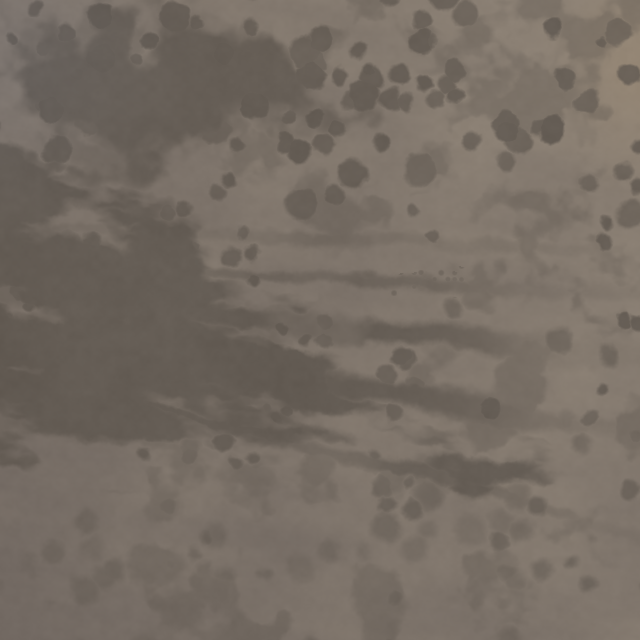
This texture is drawn by a three.js fragment shader. Its source:

```glsl
// Weathered taupe plaster: a dark smoky stain fans out from the left into streaks,
// with merging round mildew spots above and fainter ones below.
// Built from value noise, a loop of sloping bands and jittered cells of discs.
varying vec2 vUv;

const vec3 STAIN = vec3(0.383, 0.353, 0.322);
const vec3 GROUND_LOW = vec3(0.448, 0.412, 0.385);
const vec3 GROUND_LIGHT = vec3(0.546, 0.503, 0.456);
const vec3 WARM_CORNER = vec3(0.035, 0.022, 0.002);
const vec3 COOL_CORNER = vec3(0.000, 0.008, 0.022);
const float SPOT_SCALE = 20.0;     // cells of large mildew across the canvas
const float SMALL_SCALE = 29.0;    // cells of small mildew
const float PEPPER_SCALE = 95.0;   // cells of tiny specks
const float STREAK_GAP = 0.055;    // spacing of streaks at the left edge
const float GRAIN = 0.022;

float hash(vec2 p) {
  return fract(sin(dot(p, vec2(127.1, 311.7))) * 43758.5453);
}

float noise(vec2 p) {
  vec2 i = floor(p);
  vec2 f = fract(p);
  f = f * f * (3.0 - 2.0 * f);
  return mix(mix(hash(i), hash(i + vec2(1.0, 0.0)), f.x),
             mix(hash(i + vec2(0.0, 1.0)), hash(i + vec2(1.0, 1.0)), f.x), f.y);
}

float fbm(vec2 p) {
  float sum = 0.0;
  float gain = 0.5;
  for (int i = 0; i < 4; i++) {
    sum += gain * noise(p);
    p = p * 2.03 + 17.3;
    gain *= 0.5;
  }
  return sum / 0.9375;
}

// Soft elliptical bump, 1 at its centre
float bump(vec2 p, vec2 centre, vec2 size) {
  vec2 d = (p - centre) / size;
  return exp(-dot(d, d));
}

// Chance of a mildew spot: crowded at the top, loose clusters elsewhere
float spotDensity(vec2 p) {
  float crowd = bump(p, vec2(0.42, 0.88), vec2(0.28, 0.13))
              + 0.75 * bump(p, vec2(0.78, 0.81), vec2(0.18, 0.13));
  float low = bump(p, vec2(0.18, 0.10), vec2(0.12, 0.07))
            + bump(p, vec2(0.80, 0.14), vec2(0.17, 0.10));
  float cluster = noise(p * 9.0 + 4.0);
  return 0.07 + 0.93 * smoothstep(0.45, 0.85, 0.60 * cluster + 0.60 * crowd + 0.42 * low);
}

// Strongest disc at p; the upper ones are darker and crisper
float mildew(vec2 p, float scale) {
  vec2 cell = floor(p * scale);
  float dark = 0.0;
  for (int y = -1; y <= 1; y++) {
    for (int x = -1; x <= 1; x++) {
      vec2 id = cell + vec2(float(x), float(y));
      vec2 centre = (id + vec2(hash(id), hash(id + 31.7))) / scale;
      float present = step(hash(id + 7.9), spotDensity(centre));
      float height = smoothstep(0.25, 0.85, centre.y);
      float radius = mix(0.24, 0.50, hash(id + 53.1)) / scale;
      float soft = mix(0.009, 0.004, height);
      float depth = mix(0.50, 0.85, height) + 0.35 * (hash(id + 91.3) - 0.5);
      float disc = 1.0 - smoothstep(radius - soft, radius + soft, distance(p, centre));
      dark = max(dark, disc * depth * present);
    }
  }
  return dark;
}

// Tiny specks in a small patch right of the middle
float pepper(vec2 p) {
  vec2 id = floor(p * PEPPER_SCALE);
  float patchArea = bump(p, vec2(0.67, 0.56), vec2(0.08, 0.022));
  float disc = 1.0 - smoothstep(0.2, 0.6, length(fract(p * PEPPER_SCALE) - 0.5));
  return 0.5 * disc * step(hash(id + 3.3) + 0.15, 0.8 * patchArea);
}

// Wedge of stain that narrows to the right, with lengthwise holes
float wedge(vec2 p) {
  float middle = 0.55 - 0.36 * p.x;
  float halfWidth = 0.24 - 0.30 * p.x;
  float inside = min((halfWidth - abs(p.y - middle)) * 8.0, 0.75);
  float holes = fbm(vec2(p.x * 7.0, (p.y + 0.10 * p.x) * 17.0)) - 0.5;
  return smoothstep(-0.15, 0.40, inside + 2.6 * holes);
}

// Fan of streaks, steeper towards the bottom, broken along their length
float streaks(vec2 p) {
  float dark = 0.0;
  for (int i = 0; i < 5; i++) {
    float k = float(i);
    float sway = 0.024 * (fbm(vec2(p.x * 6.0, k * 9.0)) - 0.5);
    float line = 0.65 - STREAK_GAP * k - (0.04 + 0.014 * k * k) * p.x + sway;
    float width = 0.007 + 0.019 * exp(-1.5 * (k - 2.6) * (k - 2.6));
    width *= 0.3 + 1.3 * noise(vec2(p.x * 8.0, k * 5.0 + 2.0));
    float band = 1.0 - smoothstep(width * 0.4, width + 0.009, abs(p.y - line));
    float fade = 1.0 - 0.75 * smoothstep(0.60, 0.95, p.x);
    fade *= 0.55 + 0.45 * smoothstep(0.3, 0.6, noise(vec2(p.x * 6.0, k * 7.0 + 5.0)));
    dark = max(dark, band * fade * mix(0.50, 0.95, smoothstep(0.5, 2.0, k)));
  }
  return dark;
}

void main() {
  vec2 p = vUv;
  vec2 warp = vec2(fbm(p * 45.0), fbm(p * 45.0 + 40.0)) - 0.5;
  vec2 q = p + 0.016 * warp;

  // Mottled ground, lighter to the upper right
  float cloud = fbm(p * 7.0) - 0.5;
  float brushed = fbm(vec2(p.x * 4.0, (p.y + 0.12 * p.x) * 24.0)) - 0.5;
  float light = 0.10 + 0.55 * p.x + 0.42 * p.y + 0.60 * cloud + 0.40 * brushed;
  vec3 colour = mix(GROUND_LOW, GROUND_LIGHT, clamp(light, 0.0, 1.0));
  colour += WARM_CORNER * bump(p, vec2(1.0, 0.9), vec2(0.10, 0.14));

  // Blotchy haze along the top left, faint soft patches elsewhere
  float hazeArea = bump(p, vec2(0.24, 0.86), vec2(0.34, 0.15));
  float haze = 0.92 * smoothstep(0.56, 0.72, 0.46 * hazeArea + 0.62 * fbm(q * 10.0 + 3.0));
  float patches = 0.42 * smoothstep(0.52, 0.66, fbm(q * 12.0 + 23.0));
  float spots = max(mildew(q, SPOT_SCALE), mildew(q + 0.37, SMALL_SCALE) * step(0.0, p.y));
  float stain = max(max(wedge(q), streaks(q)), max(max(haze, patches), max(spots, pepper(p))));
  colour = mix(colour, STAIN + 0.04 * cloud, 0.94 * stain);

  // Cool cast and fine grain
  colour += COOL_CORNER * bump(p, vec2(0.0, 0.92), vec2(0.20, 0.18));
  colour += GRAIN * (fbm(p * 80.0) - 0.5);
  gl_FragColor = vec4(colour, 1.0);
}
```
